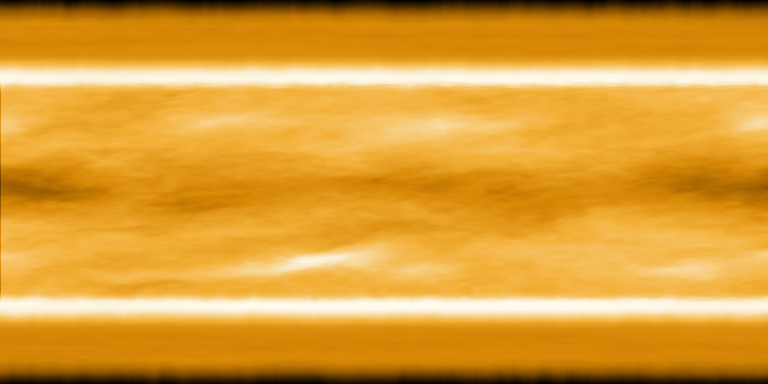
Reproduce this texture procedurally as a WebGL 1 fragment shader.

```glsl
precision highp float;
// Amber cloud bands wrapped around a gas planet, unrolled to a flat map.
// A latitude profile sets the tone, soft tilted patches and wind-stretched
// noise disturb it, and a brown-to-cream ramp turns the tone into colour.

uniform vec2 u_resolution;

const float BAND_PEAK = 0.301;   // distance of the pale bands from the equator
const float BAND_INNER = 0.026;  // falloff towards the equator
const float BAND_OUTER = 0.033;  // falloff towards the poles
const float BAND_GAIN = 0.41;
const float POLE_START = 0.428;
const float STREAK_GAIN = 0.27;
const float GRAIN_GAIN = 0.065;
const float WIND_SHEAR = 0.10;

const vec3 UMBER = vec3(0.24, 0.14, 0.0);
const vec3 BROWN = vec3(0.56, 0.33, 0.0);
const vec3 AMBER = vec3(0.84, 0.53, 0.02);
const vec3 GOLD = vec3(0.95, 0.69, 0.22);
const vec3 SAND = vec3(0.97, 0.78, 0.44);
const vec3 CREAM = vec3(0.97, 0.90, 0.74);
const vec3 IVORY = vec3(1.0, 0.98, 0.93);

float hash(vec2 p) {
  vec3 q = fract(vec3(p.xyx) * 0.1031);
  q += dot(q, q.yzx + 33.33);
  return fract((q.x + q.y) * q.z);
}

float noise(vec2 p) {
  vec2 i = floor(p);
  vec2 f = fract(p);
  f = f * f * (3.0 - 2.0 * f);
  return mix(mix(hash(i), hash(i + vec2(1.0, 0.0)), f.x),
             mix(hash(i + vec2(0.0, 1.0)), hash(i + 1.0), f.x), f.y);
}

// Layered noise centred on zero
float fbm(vec2 p) {
  float sum = 0.0;
  float gain = 0.5;
  for (int i = 0; i < 5; i++) {
    sum += gain * (noise(p) - 0.5);
    p = p * 2.03 + vec2(17.3, 9.1);
    gain *= 0.48;
  }
  return sum;
}

// Soft ellipse, tilted by a slope and wrapped across the map's side edges
float patchAt(vec2 p, vec2 centre, vec2 radius, float slope) {
  vec2 d = p - centre;
  d.x = fract(d.x + 0.5) - 0.5;
  d.y -= slope * d.x;
  d /= radius;
  return exp(-dot(d, d));
}

float latitudeTone(float d, float brightness) {
  float tone = mix(0.465, 0.605, smoothstep(0.01, 0.13, d));
  tone = mix(tone, 0.45, smoothstep(0.26, 0.36, d));
  float side = d - BAND_PEAK;
  float w = abs(side) / (side < 0.0 ? BAND_INNER : BAND_OUTER);
  float falloff = side < 0.0 ? w * w * w : w * w;
  return tone + BAND_GAIN * brightness * exp(-falloff);
}

float cloudPatches(vec2 p) {
  float t = 0.0;
  // Dark equatorial swells
  t -= 0.11 * patchAt(p, vec2(0.05, 0.505), vec2(0.09, 0.05), -0.1);
  t -= 0.08 * patchAt(p, vec2(0.26, 0.465), vec2(0.10, 0.04), 0.15);
  t -= 0.07 * patchAt(p, vec2(0.52, 0.535), vec2(0.07, 0.05), 0.2);
  t -= 0.05 * patchAt(p, vec2(0.63, 0.49), vec2(0.09, 0.04), 0.1);
  t -= 0.09 * patchAt(p, vec2(0.90, 0.53), vec2(0.08, 0.06), 0.0);
  // Pale northern clouds
  t += 0.12 * patchAt(p, vec2(0.28, 0.68), vec2(0.08, 0.03), 0.15);
  t += 0.13 * patchAt(p, vec2(0.59, 0.672), vec2(0.08, 0.025), 0.2);
  t += 0.20 * patchAt(p, vec2(0.99, 0.675), vec2(0.05, 0.038), 0.15);
  // Pale southern clouds
  t += 0.27 * patchAt(p, vec2(0.43, 0.328), vec2(0.07, 0.024), 0.2);
  t += 0.14 * patchAt(p, vec2(0.34, 0.305), vec2(0.09, 0.02), 0.15);
  t += 0.13 * patchAt(p, vec2(0.54, 0.298), vec2(0.05, 0.016), 0.1);
  t += 0.16 * patchAt(p, vec2(0.90, 0.297), vec2(0.06, 0.022), 0.1);
  t += 0.14 * patchAt(p, vec2(0.005, 0.33), vec2(0.05, 0.028), 0.0);
  t += 0.10 * patchAt(p, vec2(0.18, 0.288), vec2(0.08, 0.02), 0.1);
  return t;
}

vec3 ramp(float t) {
  vec3 c = mix(vec3(0.0), UMBER, clamp(t / 0.16, 0.0, 1.0));
  c = mix(c, BROWN, clamp((t - 0.16) / 0.14, 0.0, 1.0));
  c = mix(c, AMBER, clamp((t - 0.30) / 0.15, 0.0, 1.0));
  c = mix(c, GOLD, clamp((t - 0.45) / 0.15, 0.0, 1.0));
  c = mix(c, SAND, clamp((t - 0.60) / 0.12, 0.0, 1.0));
  c = mix(c, CREAM, clamp((t - 0.72) / 0.14, 0.0, 1.0));
  return mix(c, IVORY, clamp((t - 0.86) / 0.12, 0.0, 1.0));
}

void main() {
  vec2 uv = gl_FragCoord.xy / u_resolution;
  float d = abs(uv.y - 0.5);
  float open = 1.0 - smoothstep(0.25, 0.295, d);

  // Wind-sheared coordinates with a gentle warp
  vec2 wind = vec2(uv.x, uv.y - WIND_SHEAR * uv.x * open);
  vec2 warp = vec2(fbm(wind * vec2(12.0, 18.0)), fbm(wind * vec2(14.0, 22.0) + 40.0));
  float streaks = fbm(wind * vec2(6.0, 15.0) + warp * 1.3);
  float grain = fbm(wind * vec2(45.0, 85.0) + 70.0);
  float lines = fbm(vec2(uv.x * 3.0, uv.y * 45.0) + 12.0);
  float fringe = fbm(vec2(uv.x * 55.0, uv.y * 5.0));

  // Bands, clouds and fine texture
  float brightness = 1.0 + 0.25 * fbm(vec2(uv.x * 7.0, uv.y * 3.0) + 5.0);
  float tone = latitudeTone(d + 0.006 * (grain + fringe), brightness);
  tone += open * (cloudPatches(uv + warp * vec2(0.05, 0.035)) + STREAK_GAIN * streaks);
  tone += GRAIN_GAIN * grain * mix(0.4, 1.0, open) + 0.06 * lines * (1.0 - open);

  // Gradual dark poles and the thin seam at the left edge
  float pole = clamp((d + 0.01 * fringe - POLE_START) / (0.5 - POLE_START), 0.0, 1.0);
  tone *= 1.0 - 0.97 * pole * pole;
  tone *= 1.0 - 0.3 * open * (1.0 - smoothstep(0.0008, 0.002, uv.x));

  gl_FragColor = vec4(ramp(tone), 1.0);
}
```
